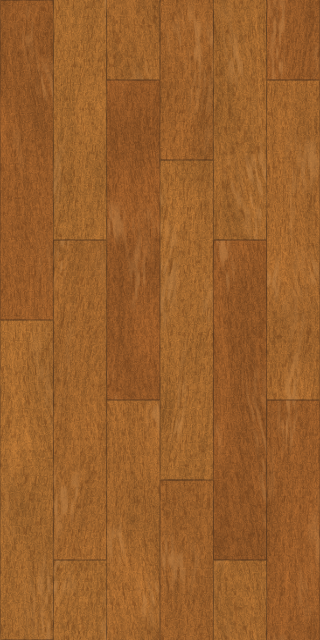
Write a WebGL 1 fragment shader that draws this texture.

```glsl
precision highp float;
// Golden brown wood floor: six columns of staggered planks with fine grain.
uniform vec2 u_resolution;

float hash(vec2 p) {
  vec3 q = fract(vec3(p.xyx) * 0.1031);
  q += dot(q, q.yzx + 33.33);
  return fract((q.x + q.y) * q.z);
}

float noise(vec2 p) {
  vec2 i = floor(p), f = fract(p);
  f = f * f * (3.0 - 2.0 * f);
  return mix(mix(hash(i), hash(i + vec2(1.0, 0.0)), f.x),
             mix(hash(i + vec2(0.0, 1.0)), hash(i + vec2(1.0, 1.0)), f.x), f.y);
}

// Per column: joint offset in plank lengths, then the tones of its two planks.
vec3 columnLayout(float column) {
  if (column < 0.5) return vec3(0.0, 0.80, 0.15);
  if (column < 1.5) return vec3(0.25, 0.62, 0.82);
  if (column < 2.5) return vec3(0.75, 0.05, 0.62);
  if (column < 3.5) return vec3(0.5, 0.76, 0.42);
  if (column < 4.5) return vec3(0.25, 0.10, 0.74);
  return vec3(0.75, 0.62, 0.15);
}

// Wood colour at a point of one plank; the plank is 1 wide and 6 long.
vec3 wood(vec2 local, float tone, float seed) {
  vec2 shift = vec2(seed * 37.0 + 11.0, seed * 53.0 + 7.0);
  float slope = (hash(vec2(seed, 4.7)) - 0.5) * 0.24;
  float bend = noise(local * vec2(1.3, 0.6) + shift) * 0.35;
  vec2 grain = vec2(local.x + slope * local.y + bend, local.y);

  // Broad clouds, long streaks, short fibres and a fine speckle.
  float cloud = noise(grain * vec2(1.8, 0.8) + shift) - 0.5;
  float streak = noise(grain * vec2(17.0, 0.8) + shift) - 0.5;
  float fibre = noise(grain * vec2(36.0, 8.0) + shift) - 0.5;
  float speckle = noise(local * vec2(61.0, 47.0) + shift) - 0.5;
  float pores = smoothstep(0.62, 0.95, noise(grain * vec2(40.0, 11.0) + shift + 19.0));

  // Pale figure, broken up by the fibres.
  float sheen = smoothstep(0.55, 0.95, noise(grain * vec2(2.6, 0.9) + shift + 41.0));
  sheen *= smoothstep(0.3, 0.85, noise(grain * vec2(22.0, 4.0) + shift + 67.0));

  vec3 color = mix(vec3(0.575, 0.340, 0.153), vec3(0.650, 0.422, 0.190), tone);
  color *= 1.0 + 0.13 * cloud + 0.09 * streak + 0.13 * fibre + 0.20 * speckle;
  color = mix(color, vec3(0.42, 0.23, 0.09), 0.34 * pores);
  return mix(color, vec3(0.77, 0.54, 0.31), 0.45 * sheen);
}

// Share of a pixel that a line covers, by distance from its middle.
float seam(float dist, float halfWidth, float pixel) {
  float inner = max(dist - 0.5 * pixel, -halfWidth);
  float outer = min(dist + 0.5 * pixel, halfWidth);
  return clamp((outer - inner) / pixel, 0.0, 1.0);
}

void main() {
  // One unit is a plank width: the floor is 6 by 12.
  vec2 p = gl_FragCoord.xy / u_resolution * vec2(6.0, 12.0);
  vec2 pixel = vec2(6.0, 12.0) / u_resolution;

  // Find the plank; rows wrap so that the floor tiles.
  float column = floor(p.x);
  vec3 layout = columnLayout(column);
  float along = p.y / 6.0 - layout.x;
  float row = mod(floor(along), 2.0);
  vec2 local = vec2(fract(p.x), fract(along) * 6.0);
  float tone = mix(layout.y, layout.z, row);

  vec3 color = wood(local, tone, column * 2.0 + row);

  // Hairline seams, worn faint in places; the ends are a little stronger.
  float side = seam(min(local.x, 1.0 - local.x), 0.008, pixel.x);
  float end = seam(min(local.y, 6.0 - local.y), 0.009, pixel.y);
  float wear = 0.45 + 0.55 * noise(p * vec2(9.0, 7.0));
  color = mix(color, vec3(0.27, 0.18, 0.11), max(0.85 * side, end) * wear);

  gl_FragColor = vec4(color, 1.0);
}
```
